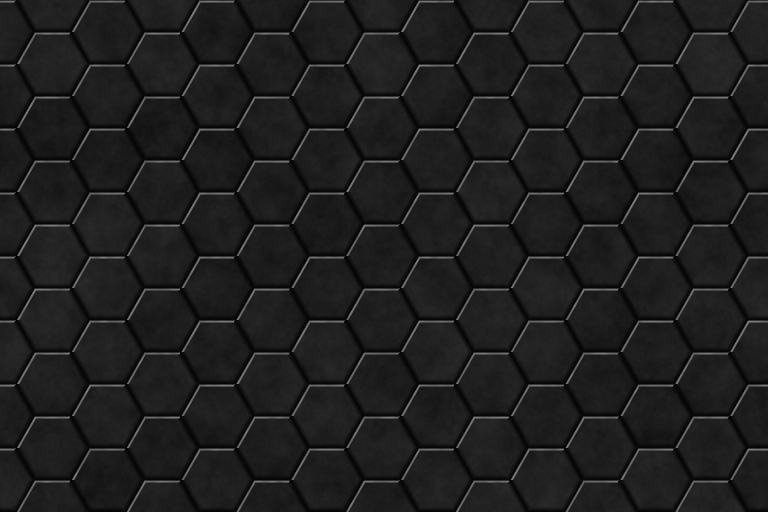
A Shadertoy shader for this pattern:

```glsl
#define COLUMNS 14.0
#define ROWS 8.0
#define SHIFT vec2(-0.035, 0.006)
#define GAP_HALF 0.015
#define BEVEL 0.031
#define SHADE_REACH 0.085
#define FACE_GRAY 0.121
#define GAP_GRAY 0.022
#define RIM_GRAY 0.43
#define TILE_VARIATION 0.020
#define GRIME 0.110
#define LIGHT vec2(-0.5, 0.866)

const vec2 HEX = vec2(1.7320508, 1.0);

float hash(vec2 p) {
    vec3 q = fract(p.xyx * vec3(0.1031, 0.1030, 0.0973));
    q += dot(q, q.yzx + 33.33);
    return fract((q.x + q.y) * q.z);
}

float noise(vec2 p) {
    vec2 i = floor(p), f = fract(p);
    f = f * f * (3.0 - 2.0 * f);
    return mix(mix(hash(i), hash(i + vec2(1, 0)), f.x),
               mix(hash(i + vec2(0, 1)), hash(i + vec2(1, 1)), f.x), f.y);
}

// Layered noise, centred on zero
float grime(vec2 p) {
    float sum = 0.0, amp = 0.3;
    for (int i = 0; i < 5; i++) {
        sum += amp * (noise(p) - 0.5);
        p = mat2(1.6, 1.2, -1.2, 1.6) * p + 17.3;
        amp *= 0.78;
    }
    return sum;
}

// Centre of the flat-topped hexagon that holds p
vec2 hexCentre(vec2 p) {
    vec2 evenOffset = vec2(0.0, 0.5), oddOffset = vec2(0.5 * HEX.x, 0.0);
    vec2 a = round((p - evenOffset) / HEX) * HEX + evenOffset;
    vec2 b = round((p - oddOffset) / HEX) * HEX + oddOffset;
    return dot(p - a, p - a) < dot(p - b, p - b) ? a : b;
}

// Distance to the nearest edge, and that edge's outward normal
float hexEdge(vec2 local, out vec2 normal) {
    float nearest = 1.0;
    normal = vec2(0, 1);
    for (int i = 0; i < 6; i++) {
        float angle = radians(30.0 + 60.0 * float(i));
        vec2 n = vec2(cos(angle), sin(angle));
        float d = 0.5 - dot(local, n);
        if (d < nearest) {
            nearest = d;
            normal = n;
        }
    }
    return nearest;
}

void mainImage(out vec4 fragColor, in vec2 fragCoord) {
    vec2 uv = fragCoord / iResolution.xy;
    vec2 p = uv * vec2(COLUMNS * 0.5 * HEX.x, ROWS) - SHIFT;
    float pixel = ROWS / iResolution.y;

    vec2 centre = hexCentre(p);
    vec2 local = p - centre;
    vec2 id = round(centre / (0.5 * HEX)) + 20.0;
    vec2 normal;
    float d = hexEdge(local, normal);
    float facing = dot(normal, LIGHT);
    float lit = smoothstep(0.2, 0.8, facing);

    // Worn stone face with its own tone and stains
    float tone = (hash(id) - 0.5) * TILE_VARIATION;
    float cloud = (noise(p * 0.7 + 5.0) - 0.5) * 0.022;
    float stain = grime(local * 2.4 + id * 7.0 + 50.0) * GRIME;
    float gray = FACE_GRAY + tone + cloud + stain;

    // Soft shade toward the sides turned from the light
    float shade = smoothstep(GAP_HALF, SHADE_REACH, d);
    gray *= mix(mix(0.42, 0.85, lit), 1.0, shade);

    // Bright rim on the lit bevels
    float rim = 1.0 - clamp((d - GAP_HALF - BEVEL) / pixel + 0.5, 0.0, 1.0);
    float wear = 0.85 + 0.3 * noise(p * 9.0);
    gray = mix(gray, RIM_GRAY * wear, rim * lit);

    // Dark joint
    float inside = clamp((d - GAP_HALF) / pixel + 0.5, 0.0, 1.0);
    gray = mix(GAP_GRAY, gray, inside);

    fragColor = vec4(vec3(gray), 1.0);
}
```
